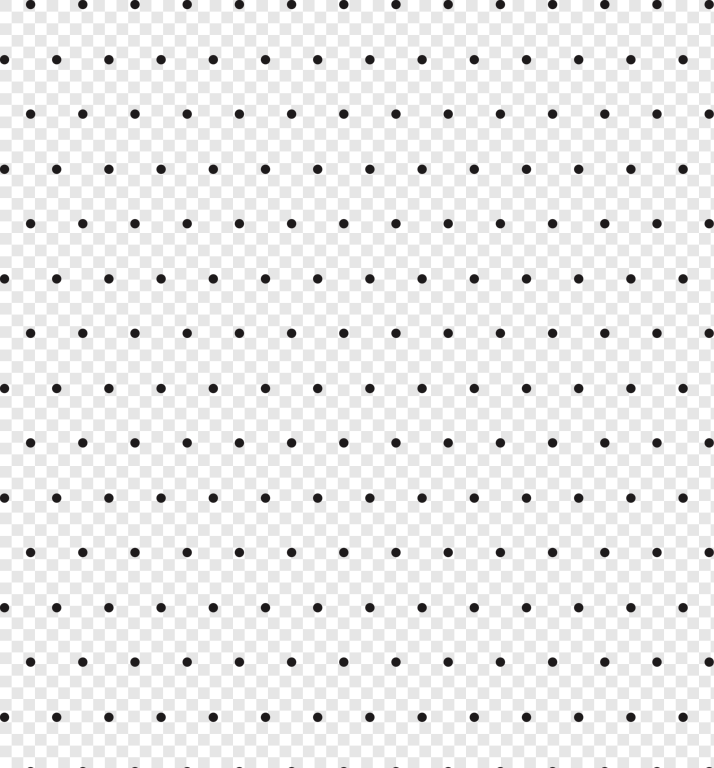
A Shadertoy shader for this pattern:

```glsl
// Lengths are fractions of the canvas height, measured from the top left.
const float UNIT = 1.0 / 768.0;
const float CHECK_SIZE = 11.65 * UNIT;
const vec2 DOT_PERIOD = vec2(52.2, 109.6) * UNIT;
const vec2 DOT_ORIGIN = vec2(30.6, 4.5) * UNIT;
const vec2 STAGGER = vec2(26.1, 55.2) * UNIT;
const float DOT_RADIUS = 4.65 * UNIT;

const vec3 CHECK_LIGHT = vec3(1.0);
const vec3 CHECK_GREY = vec3(0.902);
const vec3 DOT_COLOUR = vec3(0.115, 0.10, 0.105);

// Smoothed square wave per axis: +1 in even cells, -1 in odd cells.
vec2 squareWave(vec2 p, float pixel) {
    vec2 edge = 2.0 * abs(fract(0.5 * p / CHECK_SIZE - 0.25) - 0.5) - 0.5;
    return clamp(2.0 * edge * CHECK_SIZE / pixel, -1.0, 1.0);
}

// Signed distance to the nearest dot of a rectangular lattice.
float dotLattice(vec2 p) {
    vec2 cell = (fract(p / DOT_PERIOD + 0.5) - 0.5) * DOT_PERIOD;
    return length(cell) - DOT_RADIUS;
}

void mainImage(out vec4 fragColor, in vec2 fragCoord) {
    float pixel = 1.0 / iResolution.y;
    vec2 p = vec2(fragCoord.x, iResolution.y - fragCoord.y) * pixel;

    // Checkerboard ground
    vec2 wave = squareWave(p, pixel);
    float grey = 0.5 + 0.5 * wave.x * wave.y;
    vec3 colour = mix(CHECK_LIGHT, CHECK_GREY, grey);

    // Two interleaved lattices form the staggered rows
    vec2 q = p - DOT_ORIGIN;
    float d = min(dotLattice(q), dotLattice(q - STAGGER));
    float ink = 1.0 - smoothstep(-0.75 * pixel, 0.75 * pixel, d);
    colour = mix(colour, DOT_COLOUR, ink);

    fragColor = vec4(colour, 1.0);
}
```
